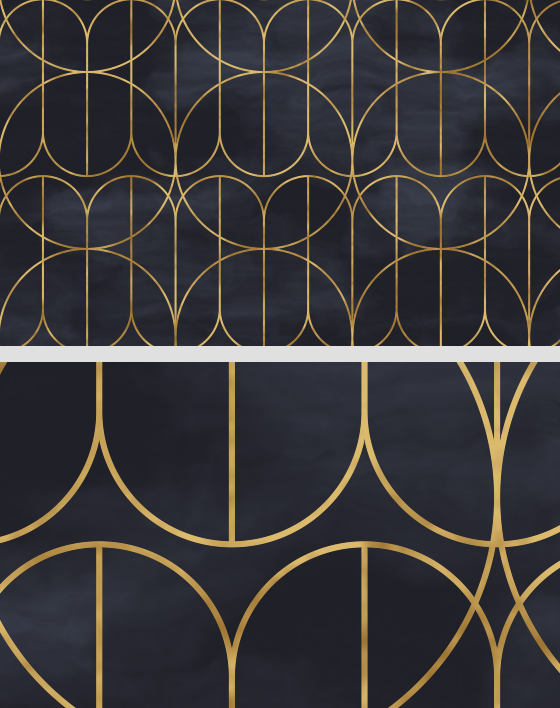
Top: the whole. Bottom: its middle third, enlarged.
Reproduce this pattern procedurally as a Shadertoy shader.

```glsl
#define REPEATS_ACROSS 3.167
#define ORIGIN vec2(1.4928, 0.9608)
#define CIRCLE_LIFT 0.0887
#define LINE_HALF_WIDTH 0.0058
#define INK_DARK vec3(0.125, 0.125, 0.155)
#define INK_LIGHT vec3(0.225, 0.245, 0.295)
#define GOLD_DARK vec3(0.62, 0.46, 0.20)
#define GOLD_LIGHT vec3(0.86, 0.73, 0.43)

float hash(vec2 p) {
    vec3 q = fract(vec3(p.xyx) * 0.1031);
    q += dot(q, q.yzx + 33.33);
    return fract((q.x + q.y) * q.z);
}

float noise(vec2 p) {
    vec2 i = floor(p), f = fract(p);
    f = f * f * (3.0 - 2.0 * f);
    return mix(mix(hash(i), hash(i + vec2(1, 0)), f.x),
               mix(hash(i + vec2(0, 1)), hash(i + vec2(1, 1)), f.x), f.y);
}

float fbm(vec2 p) {
    float sum = 0.0, weight = 0.5;
    for (int i = 0; i < 5; i++) {
        sum += weight * noise(p);
        p = mat2(2.0, 0.15, -0.15, 2.0) * p + 17.3;
        weight *= 0.5;
    }
    return sum;
}

// Wraps into -period/2 .. period/2
vec2 wrap(vec2 p, vec2 period) {
    return (fract(p / period + 0.5) - 0.5) * period;
}

// Row of half-circle arches on straight legs, stacked in unit rows
float archRow(vec2 p) {
    p = wrap(p, vec2(0.5, 1.0));
    float leg = abs(abs(p.x) - 0.25);
    if (p.y < 0.0) return leg;
    float crown = abs(length(p) - 0.25);
    float legAbove = length(vec2(leg, max(0.25 - p.y, 0.0)));
    return min(crown, legAbove);
}

float decoLines(vec2 p) {
    float arches = archRow(p + vec2(0.25));
    float cups = archRow(vec2(p.x, 0.25 - p.y));
    float circles = abs(length(wrap(p - vec2(0.0, CIRCLE_LIFT), vec2(1.0))) - 0.5);
    return min(circles, min(arches, cups));
}

// Brushed watercolour: soft clouds, sideways streaks and torn wash edges
vec3 inkWash(vec2 p) {
    vec2 drift = vec2(fbm(p * 3.0), fbm(p * 3.0 + 40.0)) - 0.5;
    float cloud = smoothstep(0.3, 0.7, fbm(p * vec2(1.7, 2.6) + drift + 8.0));
    float streak = fbm(p * vec2(2.5, 16.0) + drift * 2.0 + 23.0);
    float edge = fbm(p * vec2(1.8, 5.0) + drift * 1.5 + 61.0);
    float torn = smoothstep(0.49, 0.52, edge) * (1.0 - smoothstep(0.52, 0.66, edge));
    float tone = cloud * (0.25 + 0.75 * streak) + 0.3 * (streak - 0.45);
    tone += 0.12 * torn * cloud + 0.06 * (noise(p * 90.0) - 0.5);
    return mix(INK_DARK, INK_LIGHT, clamp(tone, 0.0, 1.0));
}

// Foil with broad sheen and small worn flecks
vec3 goldFoil(vec2 p) {
    float sheen = smoothstep(0.25, 0.7, fbm(p * 5.0 + 90.0));
    float fleck = noise(p * 45.0) - 0.5;
    return mix(GOLD_DARK, GOLD_LIGHT, clamp(sheen + 0.4 * fleck, 0.0, 1.0));
}

void mainImage(out vec4 fragColor, in vec2 fragCoord) {
    float pixel = REPEATS_ACROSS / iResolution.x;
    vec2 p = fragCoord * pixel;
    float dist = decoLines(p - ORIGIN) - LINE_HALF_WIDTH;
    float coverage = 1.0 - smoothstep(-0.6 * pixel, 0.6 * pixel, dist);
    fragColor = vec4(mix(inkWash(p), goldFoil(p), coverage), 1.0);
}
```
